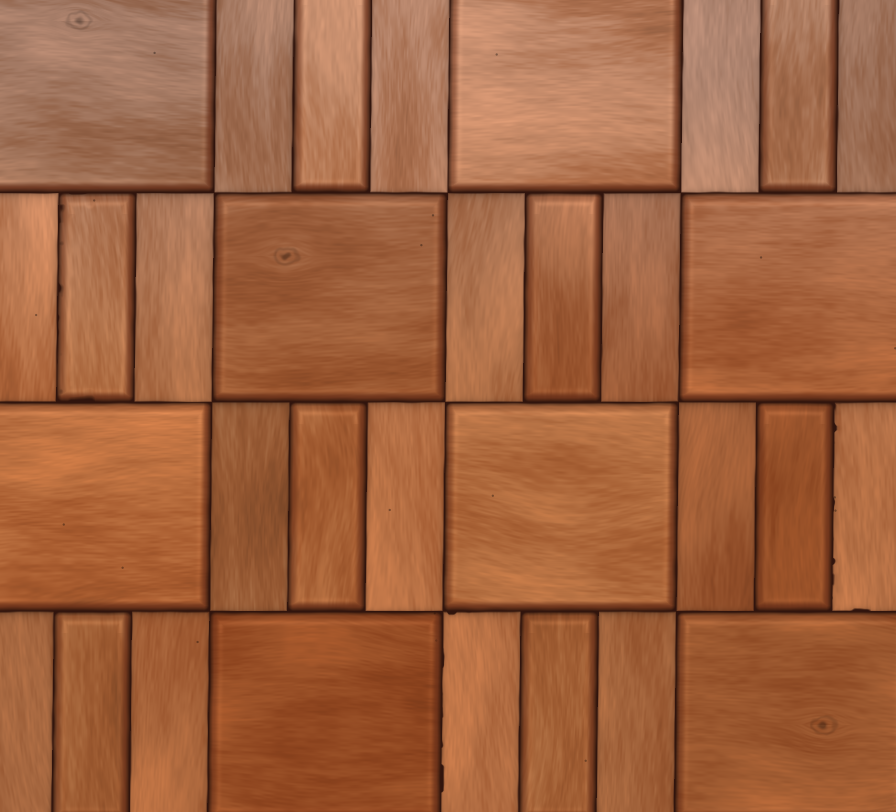
Write a Shadertoy shader that draws this texture.

```glsl
// Wooden wall cladding: a checkerboard of broad bevelled panels and triplets of
// upright slats whose middle slat is raised. Rounded box distances shape each
// board; stretched value noise, hashed per board, supplies grain, tint and wear.

#define CELL   vec2(0.2874, 0.2579)  // size of one checker, canvas height = 1
#define OFFSET vec2(0.073, 0.080)    // part of a checker cut off at left and top
#define LEAN   0.011                 // sideways drift from top to bottom
#define GAP    0.0013                // half width of the joints
#define BEVEL  0.0125                // width of the rounded edges
#define GRAIN  0.15                  // contrast of the streaks
#define CLOUD  0.50                  // contrast of the broad figure
#define UMBER  vec3(0.60, 0.315, 0.155)
#define HONEY  vec3(0.71, 0.45, 0.27)
#define ROSE   vec3(0.685, 0.525, 0.45)
#define EDGE   vec3(0.40, 0.18, 0.095)
#define JOINT  vec3(0.19, 0.08, 0.05)

float hash(vec2 p) {
    return fract(sin(dot(p, vec2(127.1, 311.7))) * 43758.5453);
}

float noise(vec2 p) {
    vec2 i = floor(p), f = fract(p);
    f = f * f * (3.0 - 2.0 * f);
    return mix(mix(hash(i), hash(i + vec2(1, 0)), f.x),
               mix(hash(i + vec2(0, 1)), hash(i + vec2(1, 1)), f.x), f.y);
}

float fbm(vec2 p) {
    float sum = 0.0, amp = 0.53;
    for (int i = 0; i < 4; i++) {
        sum += amp * noise(p);
        p = p * 2.03 + 17.3;
        amp *= 0.5;
    }
    return sum;
}

float roundBox(vec2 p, vec2 halfSize, float r) {
    vec2 q = abs(p) - halfSize + r;
    return length(max(q, 0.0)) + min(max(q.x, q.y), 0.0) - r;
}

// Brightness of the wood; w.x runs along the fibres, w.y across them
float woodTone(vec2 w, float seed) {
    w.y += (seed - 0.5) * 0.16 * w.x + 0.03 * (noise(w * vec2(6.0, 10.0)) - 0.5);
    float cloud = fbm(w * vec2(4.5, 10.0));
    float streak = fbm(w * vec2(12.0, 130.0));
    float fibre = noise(w * vec2(75.0, 420.0));
    return 1.0 + GRAIN * (streak - 0.5) + CLOUD * (cloud - 0.5) + 0.08 * (fibre - 0.5);
}

void mainImage(out vec4 fragColor, in vec2 fragCoord) {
    vec2 p = fragCoord / iResolution.y;
    float px = 1.0 / iResolution.y;
    float down = 1.0 - p.y;

    // Which checker, and which board within it
    vec2 grid = vec2(p.x + LEAN * down, down) / CELL + OFFSET;
    vec2 cell = floor(grid), f = fract(grid);
    bool panel = mod(cell.x + cell.y, 2.0) < 0.5;
    float slat = panel ? 0.0 : floor(f.x * 3.0);
    bool raised = panel || slat == 1.0;
    vec2 size = CELL * vec2(panel ? 1.0 : 1.0 / 3.0, 1.0);
    vec2 pos = (vec2(panel ? f.x : fract(f.x * 3.0), f.y) - 0.5) * size;
    vec2 key = cell * vec2(3.0, 1.0) + vec2(slat, 0.0) + 5.0;
    float seed = hash(key), tint = hash(key + 31.7);

    // Outline, slightly uneven; a few slats have chipped sides
    vec2 halfSize = 0.5 * size - GAP * (raised ? 1.2 : 0.4);
    float d = roundBox(pos, halfSize, raised ? 0.006 : 0.001);
    d += 0.0012 * (noise(p * 45.0 + seed * 9.0) - 0.5);
    float chipped = panel ? 0.0 : step(0.86, tint) * step(pos.x, 0.0);
    d += chipped * 0.003 * smoothstep(0.5, 0.9, noise(p * vec2(90.0, 110.0)));

    // Knot in some panels, bending the fibres around it
    vec2 k = pos - (vec2(hash(key + 3.1), hash(key + 7.9)) - 0.5) * size * 0.7;
    float hasKnot = panel ? step(0.62, hash(key + 12.3)) : 0.0;
    float bend = hasKnot * exp(-dot(k, k) / 0.0008);
    float ring = length(k * vec2(0.7, 1.0)) + 0.003 * (noise(p * 160.0) - 0.5);
    float knot = hasKnot * (0.30 * smoothstep(0.006, 0.001, ring)
               + 0.12 * smoothstep(0.003, 0.0, abs(ring - 0.010)));

    // Wood colour: panels lie across, slats stand upright; a sheen pales the top
    vec2 fibreDir = panel ? p : p.yx;
    fibreDir.y += 0.014 * bend * sign(k.y);
    float tone = woodTone(fibreDir + seed * 23.0, tint);
    float haze = 0.9 * (1.0 - smoothstep(0.0, 0.62, down)) + (raised ? 0.0 : 0.14);
    vec3 wood = mix(UMBER, HONEY, seed);
    wood = mix(wood, ROSE, min(haze, 1.0) * (0.6 + 0.4 * tint));
    wood *= (0.90 + 0.20 * hash(key + 51.0)) * tone * (1.0 - knot);
    wood = mix(wood, wood * vec3(1.03, 0.93, 0.83), smoothstep(1.02, 0.84, tone));

    // Sparse pits
    vec2 pitGrid = p * 55.0, pitCell = floor(pitGrid);
    vec2 pitPos = 0.3 + 0.4 * vec2(hash(pitCell + 2.0), hash(pitCell + 8.0));
    float pit = step(0.995, hash(pitCell)) * smoothstep(0.12, 0.03, length(fract(pitGrid) - pitPos));
    wood *= 1.0 - 0.35 * pit;

    // Warm bevels lit from above, soft shade on the recessed slats
    if (raised) {
        vec2 slope = smoothstep(-BEVEL, -0.3 * BEVEL, abs(pos) - halfSize);
        float side = slope.x * (pos.x > 0.0 ? 0.75 : 0.52);
        float ends = slope.y * (pos.y > 0.0 ? 0.85 : 0.28);
        wood = mix(wood, EDGE, max(side, ends));
        wood *= 1.0 - 0.35 * smoothstep(-0.4 * BEVEL, 0.0, d);
        float ridge = exp(-pow((d + BEVEL) / 0.003, 2.0));
        float lit = pos.y < -halfSize.y + 2.0 * BEVEL ? 0.09 : 0.04;
        wood += lit * ridge * vec3(0.75, 0.55, 0.42);
    } else {
        float below = pos.y + halfSize.y;
        wood *= 1.0 - 0.18 * exp(min(d, 0.0) / 0.003) - 0.16 * exp(-max(below, 0.0) / 0.006);
    }

    float soft = max(px, 0.0015);
    vec3 col = mix(JOINT, wood, smoothstep(soft, -soft, d));
    fragColor = vec4(clamp(col, 0.0, 1.0), 1.0);
}
```
